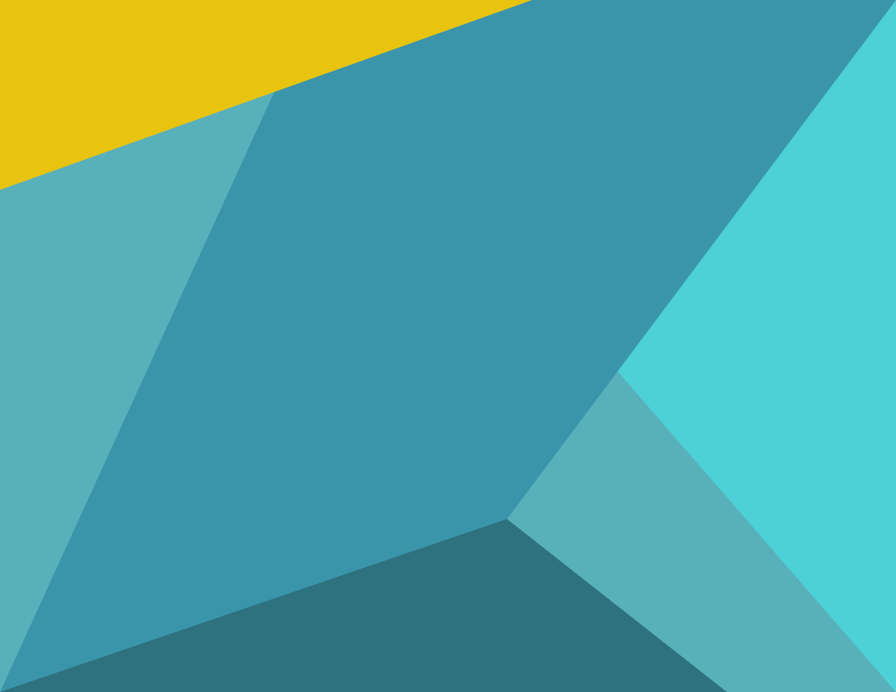
This background is drawn by a Shadertoy shader. Its source:

```glsl
#define FOLD_TOP vec2(0.306, 0.867)
#define HUB vec2(0.5658, 0.2500)
#define RIDGE vec2(0.6895, 0.4630)
#define FOOT vec2(0.8112, 0.0)
#define BAND_LEFT vec2(0.0, 0.7256)
#define BAND_TOP vec2(0.5938, 1.0)

const vec3 TEAL   = vec3(0.227, 0.584, 0.671);
const vec3 MIST   = vec3(0.341, 0.690, 0.729);
const vec3 CYAN   = vec3(0.302, 0.820, 0.843);
const vec3 DEEP   = vec3(0.180, 0.443, 0.498);
const vec3 YELLOW = vec3(0.910, 0.769, 0.063);

// Smooth coverage of the half plane to the left of the line from a to b
float leftOf(vec2 p, vec2 a, vec2 b) {
    vec2 aspect = vec2(iResolution.x / iResolution.y, 1.0);
    vec2 along = normalize((b - a) * aspect);
    vec2 offset = (p - a) * aspect;
    float signedDistance = along.x * offset.y - along.y * offset.x;
    return clamp(signedDistance * iResolution.y + 0.5, 0.0, 1.0);
}

void mainImage(out vec4 fragColor, in vec2 fragCoord) {
    vec2 p = fragCoord / iResolution.xy;
    vec2 origin = vec2(0.0);
    vec2 topRight = vec2(1.0);
    vec2 bottomRight = vec2(1.0, 0.0);

    // Left facet beside the central plane
    vec3 color = mix(TEAL, MIST, leftOf(p, origin, FOLD_TOP));

    // Right side, split along the ridge
    vec3 rightSide = mix(MIST, CYAN, leftOf(p, RIDGE, bottomRight));
    color = mix(color, rightSide, leftOf(p, topRight, HUB));

    // Dark wedge along the bottom
    float wedge = min(leftOf(p, HUB, origin), leftOf(p, FOOT, HUB));
    color = mix(color, DEEP, wedge);

    // Yellow band across the top left corner
    color = mix(color, YELLOW, leftOf(p, BAND_LEFT, BAND_TOP));

    fragColor = vec4(color, 1.0);
}
```
